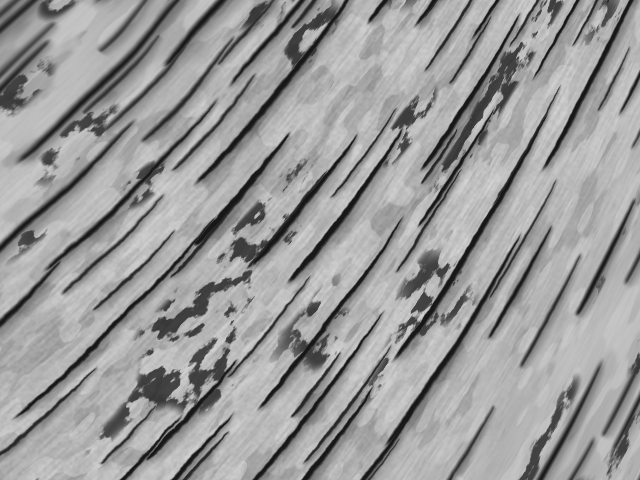
This texture is drawn by a Shadertoy shader. Its source:

```glsl
// Weathered birch bark: pale grey, curved grain with dark tapering slits and crumbly cracks.

const float DEEP_SLIT = 0.09;
const float BARK_MID = 0.70;
const float BARK_PALE = 0.79;
const float BARK_WORN = 0.57;

float hash(vec2 p) {
    return fract(sin(dot(p, vec2(127.1, 311.7))) * 43758.5453);
}

float noise(vec2 p) {
    vec2 i = floor(p), f = fract(p);
    f = f * f * (3.0 - 2.0 * f);
    float low = mix(hash(i), hash(i + vec2(1, 0)), f.x);
    float high = mix(hash(i + vec2(0, 1)), hash(i + vec2(1, 1)), f.x);
    return mix(low, high, f.y);
}

float fbm(vec2 p) {
    float sum = 0.0, amp = 0.53;
    for (int i = 0; i < 4; i++) {
        sum += amp * noise(p);
        p = p * 2.03 + 17.3;
        amp *= 0.5;
    }
    return sum;
}

// Grain space: x runs along the fibres, y across them; fibres steepen to the right.
vec2 grainSpace(vec2 p) {
    float bend = p.x * (0.9 + p.x * (0.15 + 0.14 * p.x));
    return vec2(dot(p, vec2(0.64, 0.77)), 0.6 * (p.y - bend));
}

// One tapering slit: crisp upper lip, shadow fading below it.
float slit(vec2 d, float halfLength, float width, float soft) {
    float t = d.x / halfLength;
    float taper = max(1.0 - t * t, 0.0);
    float w = width * sqrt(taper) * (0.8 - 0.3 * t);
    float lip = 1.0 - smoothstep(-soft, soft, d.y);
    float core = smoothstep(-w - soft, -0.45 * w, d.y);
    float shade = smoothstep(-2.4 * w - 2.0 * soft, 0.0, d.y);
    return lip * max(core, 0.45 * shade) * smoothstep(0.0, 0.2, taper);
}

// Staggered rows of randomly sized slits.
float slitLayer(vec2 g, vec2 cell, float width, float density, float soft, float seed) {
    float dark = 0.0;
    float row = floor(g.y / cell.y);
    for (int j = -1; j <= 1; j++) {
        float r = row + float(j);
        float shift = hash(vec2(r, seed)) * cell.x;
        float column = floor((g.x - shift) / cell.x);
        for (int i = -1; i <= 1; i++) {
            vec2 id = vec2(column + float(i), r) + seed;
            vec2 jitter = vec2(hash(id + 3.1), hash(id + 7.7)) - 0.5;
            vec2 center = (vec2(column + float(i), r) + 0.5 + 0.6 * jitter) * cell;
            center.x += shift;
            float size = hash(id + 11.3);
            float present = step(hash(id + 19.9), density);
            float halfLength = cell.x * mix(0.22, 0.58, size);
            float slitWidth = width * mix(0.55, 1.1, hash(id + 23.5));
            dark = max(dark, present * slit(g - center, halfLength, slitWidth, soft));
        }
    }
    return dark;
}

// Broken, ragged dark crumbs gathered in bands along the grain.
float crumbs(vec2 g, float soft) {
    float band = smoothstep(0.62, 0.76, noise(g * vec2(4.5, 15.0) + 41.0));
    float grit = fbm(g * vec2(26.0, 55.0) + 8.0);
    return band * smoothstep(0.5 - 6.0 * soft, 0.6 + 6.0 * soft, grit);
}

// Pale bark surface with worn patches, flakes and fine fibres.
float barkTone(vec2 p, vec2 g, float sharpness) {
    vec2 warped = g + 0.012 * vec2(fbm(p * 18.0), fbm(p * 18.0 + 5.0));
    float tone = BARK_MID + 0.16 * (fbm(g * vec2(3.0, 9.0)) - 0.46);
    float edge = mix(0.16, 0.05, sharpness);
    float worn = smoothstep(0.56, 0.56 + edge, fbm(warped * vec2(9.0, 26.0) + 30.0));
    float flake = smoothstep(0.60, 0.60 + edge, noise(warped * vec2(15.0, 46.0)));
    tone = mix(tone, BARK_WORN, 0.55 * worn);
    tone = mix(tone, BARK_PALE, 0.6 * flake);
    float fibre = noise(g * vec2(24.0, 210.0)) - 0.5;
    float grain = noise(p * 170.0) - 0.5;
    return tone + (0.02 + 0.07 * sharpness) * fibre + 0.05 * sharpness * grain;
}

void mainImage(out vec4 fragColor, in vec2 fragCoord) {
    vec2 p = fragCoord / iResolution.y;
    vec2 g = grainSpace(p);

    // Shallow focus: crisp in the middle band, soft towards the far corners
    float blur = smoothstep(0.18, 0.75, abs(g.y + 0.17));
    float soft = 0.0022 + 0.007 * blur;

    float tone = barkTone(p, g, 1.0 - blur);

    // Slits, with slightly ragged lips
    vec2 ragged = g;
    ragged.y += 0.012 * (noise(g * vec2(7.0, 4.0)) - 0.5);
    ragged.y += 0.005 * (1.0 - blur) * (fbm(p * 55.0) - 0.5);
    float dark = slitLayer(ragged, vec2(0.56, 0.086), 0.021, 0.85, soft, 2.0);
    dark = max(dark, 0.9 * slitLayer(ragged, vec2(0.30, 0.068), 0.013, 0.5, soft, 57.0));
    dark = max(dark, 0.75 * crumbs(g, soft));

    tone = mix(tone, DEEP_SLIT, dark);
    fragColor = vec4(vec3(clamp(tone, 0.0, 1.0)), 1.0);
}
```
